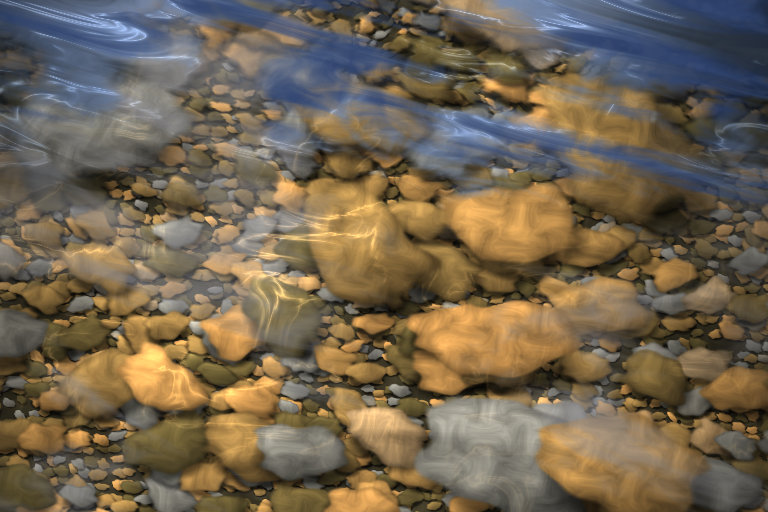
A Shadertoy shader for this texture:

```glsl
// Sunlit river stones seen through rippling water with blue sky reflections.

vec3 hash3(vec2 cell) {
    vec3 q = fract(cell.xyx * vec3(0.1031, 0.1030, 0.0973));
    q += dot(q, q.yxz + 33.33);
    return fract((q.xxy + q.yzz) * q.zyx);
}

// Layered sines, each octave rotated and bent; roughly -1..1
float waves(vec2 p) {
    float sum = 0.0, amp = 0.5;
    for (int i = 0; i < 5; i++) {
        p = mat2(0.8, -0.6, 0.6, 0.8) * p;
        p += 0.7 * sin(p.yx * 1.3 + float(i) * 1.7);
        sum += amp * sin(p.x) * cos(p.y);
        p *= 1.8;
        amp *= 0.55;
    }
    return sum;
}

vec3 stoneColour(float t) {
    vec3 olive = vec3(0.39, 0.34, 0.19);
    vec3 ochre = vec3(0.63, 0.49, 0.27);
    vec3 amber = vec3(0.81, 0.59, 0.32);
    vec3 grey = vec3(0.52, 0.51, 0.47);
    vec3 col = mix(olive, ochre, smoothstep(0.1, 0.45, t));
    col = mix(col, amber, smoothstep(0.5, 0.75, t));
    return mix(col, grey, smoothstep(0.8, 0.86, t));
}

// Lays one cellular layer of rounded stones and their shadows over the bed
void layStones(inout vec3 col, vec2 p, float size, float share, float blur) {
    vec2 g = p / size, home = floor(g);
    for (int y = -1; y <= 1; y++)
    for (int x = -1; x <= 1; x++) {
        vec2 cell = home + vec2(x, y);
        vec3 place = hash3(cell + 700.0 * size + 20.0);
        vec3 kind = hash3(cell + 900.0 * size + 77.0);
        if (place.z > share) continue;

        vec2 d = g - cell - 0.2 - 0.6 * place.xy;
        float angle = 1.5 * (kind.x - 0.5) - 0.25;
        mat2 turn = mat2(cos(angle), sin(angle), -sin(angle), cos(angle));
        vec2 q = d * turn * vec2(0.8, 1.15);
        q += 0.06 * sin(q.yx * 7.0 + kind.xy * 20.0);
        q += 0.025 * sin(q.yx * 17.0 + kind.yz * 30.0);
        float radius = mix(0.36, 0.58, kind.y);
        float inside = 1.0 - pow(dot(pow(abs(q), vec2(2.6)), vec2(1.0)), 1.0 / 2.6) / radius;
        vec2 s = (d + vec2(-0.04, 0.13)) * turn * vec2(0.8, 1.15);
        float shade = 1.0 - length(s) / radius;

        col *= 1.0 - 0.55 * smoothstep(-0.2, 0.2, shade);
        float light = 0.9 + 0.26 * dot(d, vec2(-0.35, 0.9)) / radius;
        light *= 0.78 + 0.28 * smoothstep(0.0, 0.3, inside);
        col = mix(col, stoneColour(kind.z) * light, smoothstep(-0.3 * blur, blur, inside));
    }
}

void mainImage(out vec4 fragColor, in vec2 fragCoord) {
    vec2 p = fragCoord / iResolution.y;
    float far = smoothstep(0.45, 0.95, p.y);

    // Refraction grows toward the far water
    vec2 ripple = vec2(waves(p * vec2(9.0, 16.0)), 0.5 * waves(p * vec2(8.0, 19.0) + 4.0));
    vec2 bed = p + mix(0.009, 0.036, far) * ripple;
    bed.y *= 1.2;

    // Gravel first, slabs last
    float blur = mix(0.15, 0.5, far);
    vec3 col = vec3(0.21, 0.19, 0.13);
    layStones(col, bed, 0.027, 0.95, blur);
    layStones(col, bed + 3.1, 0.045, 0.65, blur);
    layStones(col, bed + 5.7, 0.080, 0.50, blur);
    layStones(col, bed + 8.3, 0.140, 0.42, blur * 0.7);
    layStones(col, bed + 1.9, 0.270, 0.34, blur * 0.5);
    col *= 1.03 + 0.30 * waves(bed * 45.0) + 0.22 * waves(bed * vec2(8.0, 13.0) + 9.0);

    // Dim sides, with near-black water in the upper corners
    float side = abs(p.x - 0.68);
    col *= 1.0 - 0.38 * smoothstep(0.4, 0.85, side);

    // Caustic threads, strongest left of the centre
    vec2 spot = (p - vec2(0.46, 0.46)) / vec2(0.36, 0.20);
    float glow = exp(-dot(spot, spot));
    float thread = exp(-16.0 * abs(waves(bed * vec2(12.0, 17.0) + 2.0)));
    float patches = smoothstep(-0.15, 0.35, waves(p * vec2(10.0, 14.0) + 6.0));
    col += vec3(0.85, 0.66, 0.38) * thread * patches * (0.10 + 0.75 * glow);
    col *= 1.0 + 0.14 * glow;

    // Pale grey surface veil in drifting patches
    float drift = waves(p * vec2(4.0, 9.0) + vec2(1.0, p.x * 3.0));
    float fine = waves(p * vec2(11.0, 38.0) + vec2(0.0, p.x * 8.0));
    float veil = smoothstep(-0.15, 0.6, drift + 0.35 * fine + 0.7 * (p.y - 0.45));
    veil *= 1.0 - 0.6 * smoothstep(0.45, 0.85, side);
    col = mix(col, vec3(0.54, 0.54, 0.57), 0.62 * veil);

    // Blue sky in stretched, curling streaks
    float sky = (p.y - 0.80) * 2.1 + (p.x - 0.75) * 0.3;
    sky += 0.75 * waves(p * vec2(3.5, 10.0) + vec2(7.0, p.x * 2.0)) + 0.3 * fine;
    float streak = waves(p * vec2(6.0, 21.0) + vec2(3.0, p.x * 5.0));
    vec3 blue = mix(vec3(0.17, 0.26, 0.45), vec3(0.46, 0.55, 0.70), smoothstep(-0.4, 0.45, streak));
    col = mix(col, blue, 0.88 * smoothstep(-0.05, 0.4, sky));

    float corner = smoothstep(0.45, 0.85, side + 0.35 * streak) * smoothstep(0.5, 0.9, p.y);
    col = mix(col, vec3(0.06, 0.08, 0.10), 0.72 * corner);

    // Thin bright glints on ripple crests
    float glint = exp(-26.0 * abs(streak - 0.12)) * smoothstep(0.0, 0.4, fine + 0.1);
    col += vec3(0.30, 0.34, 0.40) * glint * far;

    fragColor = vec4(clamp(col, 0.0, 1.0), 1.0);
}
```
